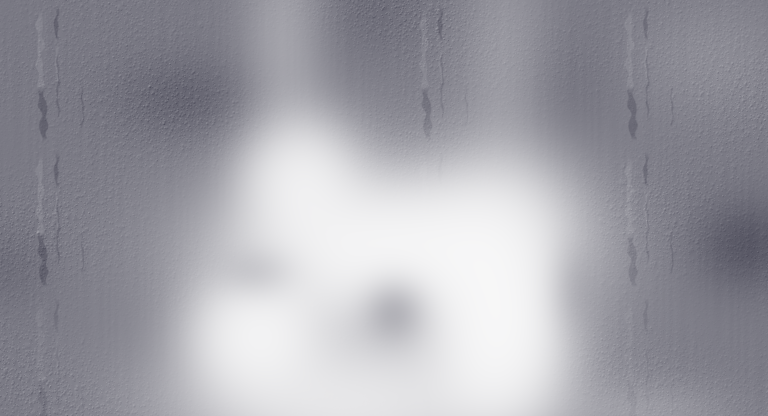
Give the GLSL for this texture, as a WebGL 2 fragment shader.

```glsl
#version 300 es
precision highp float;

uniform vec2 u_resolution;
out vec4 fragColor;

const float ASPECT = 1.84;
const float BASE_GREY = 0.475;
const float GLOW_GREY = 0.985;
const float COOL_TINT = 0.075;
const float BEAD_SCALE = 125.0;
const float BEAD_STRENGTH = 0.15;
const float RUN_PERIOD = 0.352;
const float RUN_STRENGTH = 0.09;
const float RUN_GROUPS[3] = float[](0.096, 1.016, 1.508);

// Soft lobes: centre xy, radii zw
const vec4 GLOWS[11] = vec4[](
    vec4(0.93, 0.40, 0.32, 0.155), vec4(0.72, 0.58, 0.13, 0.13),
    vec4(0.61, 0.20, 0.14, 0.13), vec4(1.20, 0.20, 0.14, 0.19),
    vec4(0.84, 0.03, 0.36, 0.15), vec4(1.20, 0.48, 0.17, 0.16),
    vec4(0.68, 0.90, 0.10, 0.28), vec4(1.21, 0.86, 0.11, 0.28),
    vec4(1.70, 0.86, 0.20, 0.15), vec4(1.56, 0.00, 0.20, 0.08),
    vec4(0.93, 0.28, 0.52, 0.40));
const float GLOW_WEIGHT[11] = float[](
    2.6, 1.6, 2.0, 2.6, 1.6, 0.9, 0.38, 0.27, 0.16, 0.25, 0.28);

const vec4 SHADES[8] = vec4[](
    vec4(0.45, 0.76, 0.17, 0.10), vec4(0.89, 0.98, 0.13, 0.12),
    vec4(1.79, 0.41, 0.13, 0.11), vec4(0.615, 0.345, 0.09, 0.06),
    vec4(0.945, 0.254, 0.075, 0.075), vec4(1.375, 0.306, 0.06, 0.11),
    vec4(0.02, 0.355, 0.10, 0.10), vec4(1.36, 0.785, 0.12, 0.14));
const float SHADE_WEIGHT[8] = float[](
    0.18, 0.10, 0.28, 0.11, 0.20, 0.10, 0.10, 0.07);

float lobe(vec2 p, vec4 shape) {
    vec2 d = (p - shape.xy) / shape.zw;
    return exp(-dot(d, d));
}

vec2 hash2(vec2 cell) {
    vec3 h = fract(cell.xyx * vec3(0.1031, 0.1030, 0.0973));
    h += dot(h, h.yzx + 33.33);
    return fract((h.xx + h.yz) * h.zy);
}

// Cellular droplets, lit from the upper left
float beadRelief(vec2 p) {
    vec2 cell = floor(p), local = fract(p);
    float relief = 0.0;
    for (int j = -1; j <= 1; j++) {
        for (int i = -1; i <= 1; i++) {
            vec2 offset = vec2(i, j);
            vec2 rnd = hash2(cell + offset);
            vec2 d = local - offset - rnd;
            float radius = 0.25 + 0.4 * fract(rnd.x * 7.3 + rnd.y * 3.1);
            float inside = 1.0 - smoothstep(0.3, 1.0, length(d) / radius);
            relief += inside * dot(d / radius, vec2(-0.6, 0.8));
        }
    }
    return relief;
}

// Vertical run of water with a wavering, soft outline
float waterRun(vec2 q, float x, float top, float bottom, float width) {
    float soft = max(0.002, 1.0 / u_resolution.y);
    float waver = 0.002 * sin(q.y * 75.0) + 0.001 * sin(q.y * 190.0 + x * 40.0);
    float side = abs(q.x - x - waver) - width * (0.8 + 0.3 * sin(q.y * 130.0));
    float ends = smoothstep(top, top + 0.025, q.y) * (1.0 - smoothstep(bottom - 0.015, bottom, q.y));
    return (1.0 - smoothstep(-soft, soft, side)) * ends;
}

float runGroup(vec2 q) {
    float drop = 1.0 - q.y;
    float fade = 1.0 - 0.5 * smoothstep(0.65, 0.8, drop);
    vec2 t = vec2(q.x, mod(drop, RUN_PERIOD));
    float pale = 0.5 * waterRun(t, 0.0, 0.02, 0.22, 0.008);
    pale += 0.5 * waterRun(t, 0.04, 0.10, 0.20, 0.003);
    float dark = waterRun(t, 0.006 + 0.06 * (t.y - 0.25), 0.205, 0.34, 0.010);
    dark += 0.8 * waterRun(t, 0.043, 0.12, 0.29, 0.0025);
    dark += waterRun(t, 0.040, 0.01, 0.10, 0.005);
    dark += 0.8 * waterRun(t, 0.102, 0.20, 0.31, 0.002);
    return (pale - dark) * fade;
}

void main() {
    vec2 p = gl_FragCoord.xy / u_resolution * vec2(ASPECT, 1.0);

    // Blurred light behind the glass
    float glow = 0.0;
    for (int i = 0; i < 11; i++) glow += GLOW_WEIGHT[i] * lobe(p, GLOWS[i]);
    float light = 1.0 - exp(-glow);
    float grey = mix(BASE_GREY, GLOW_GREY, light);
    for (int i = 0; i < 8; i++) grey *= 1.0 - SHADE_WEIGHT[i] * lobe(p, SHADES[i]);

    // Condensation, thinning out in the bright area
    float haze = (1.0 - light) * (1.0 - light);
    float patches = 0.6 + 0.25 * sin(p.x * 9.0 + 2.0 * sin(p.y * 6.0)) + 0.2 * sin(p.y * 17.0 + p.x * 4.0);
    float beads = beadRelief(p * BEAD_SCALE) + 0.5 * beadRelief(p * BEAD_SCALE * vec2(0.6, 0.4) + 19.0);
    grey += BEAD_STRENGTH * haze * patches * beads;
    grey += 0.006 * haze * sin(p.x * 260.0 + 2.0 * sin(p.x * 71.0)) * sin(p.y * 9.0 + p.x * 23.0);

    // Runs of water
    float runs = 0.0;
    for (int i = 0; i < 3; i++) runs += runGroup(p - vec2(RUN_GROUPS[i], 0.0));
    grey += RUN_STRENGTH * runs * haze;

    vec3 colour = vec3(grey) + vec3(0.0, -0.004, COOL_TINT) * (1.0 - grey);
    fragColor = vec4(clamp(colour, 0.0, 1.0), 1.0);
}
```
